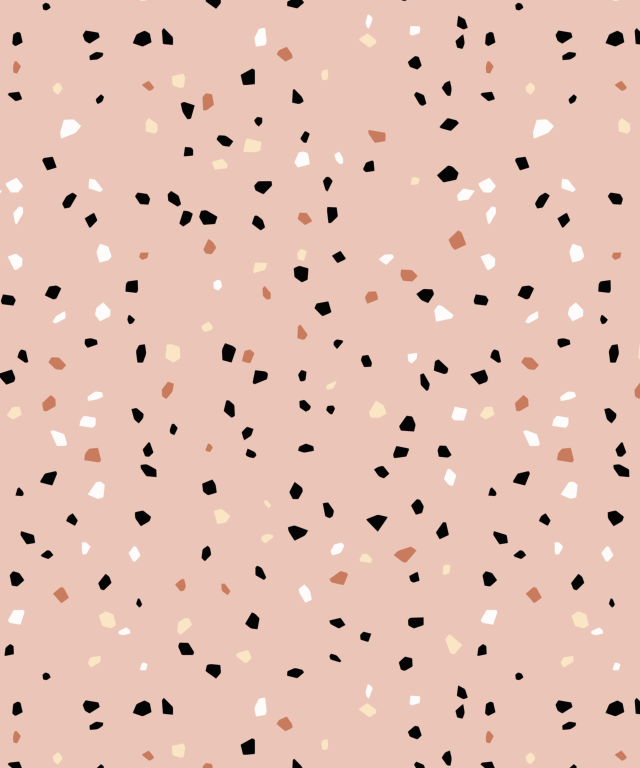
This pattern is drawn by a WebGL 1 fragment shader. Its source:

```glsl
precision highp float;
// Terrazzo: small angular stone chips scattered over a flat blush ground.

uniform vec2 u_resolution;

// Colours
const vec3 BLUSH      = vec3(0.918, 0.772, 0.722);
const vec3 BLACK      = vec3(0.020, 0.016, 0.020);
const vec3 WHITE      = vec3(0.995, 0.990, 0.985);
const vec3 TERRACOTTA = vec3(0.790, 0.485, 0.365);
const vec3 CREAM      = vec3(0.980, 0.900, 0.770);

// Cumulative shares of the chip colours; cream takes the rest
const float BLACK_UPTO      = 0.57;
const float WHITE_UPTO      = 0.74;
const float TERRACOTTA_UPTO = 0.88;

// Layout, in canvas heights
const float CELL       = 0.0513;
const vec2  REPEAT     = vec2(12.0, 17.0); // cells per repeat of the pattern
const float OCCUPANCY  = 0.86;             // share of cells that hold a chip
const float JITTER     = 0.68;             // wander inside the cell
const float STAGGER    = 0.25;             // shift of alternate columns, in cells

// Chip shape, in canvas heights
const float HALF_LENGTH = 0.0114;
const float MIN_SCALE   = 0.45;
const float MAX_SCALE   = 1.12;
const float TINT_SCALE  = 1.08;            // coloured chips are slightly larger
const float MIN_WIDTH   = 0.46;            // width relative to length
const float MAX_WIDTH   = 0.78;
const float ROUNDING    = 0.0014;
const int   SIDES       = 6;
const float TAU         = 6.2831853;

// Four random values in 0..1 from a cell and a seed
vec4 hash4(vec2 cell, float seed) {
    vec4 p = fract(vec4(cell.xyx, seed + cell.y) * vec4(0.1031, 0.1030, 0.0973, 0.1099)
                   + seed * 0.137);
    p += dot(p, p.wzxy + 33.33);
    return fract((p.xxyz + p.yzzw) * p.zywx);
}

vec2 direction(float angle) {
    return vec2(cos(angle), sin(angle));
}

// Maximum with a softened crease, which rounds the corners
float smoothMax(float a, float b, float k) {
    float h = max(k - abs(a - b), 0.0) / k;
    return max(a, b) + 0.25 * k * h * h;
}

// Irregular convex chip: half planes cut around an ellipse
float chipDistance(vec2 p, vec2 halfSize, vec2 cell) {
    float d = -1.0;
    for (int i = 0; i < SIDES; i++) {
        float side = float(i);
        vec4 rnd = hash4(cell, 7.0 + side);
        vec2 normal = direction(TAU * (side + 0.75 * (rnd.x - 0.5)) / float(SIDES));
        float reach = length(normal * halfSize) * mix(0.70, 1.08, rnd.y);
        d = smoothMax(d, dot(p, normal) - reach, ROUNDING);
    }
    return d;
}

vec3 chipColour(float pick) {
    if (pick < BLACK_UPTO) return BLACK;
    if (pick < WHITE_UPTO) return WHITE;
    if (pick < TERRACOTTA_UPTO) return TERRACOTTA;
    return CREAM;
}

void main() {
    vec2 uv = gl_FragCoord.xy / u_resolution.y;
    float edge = 0.75 / u_resolution.y;
    vec2 home = floor(uv / CELL);
    vec3 colour = BLUSH;

    // Lay the chips of the surrounding cells
    for (int y = -1; y <= 1; y++) {
        for (int x = -1; x <= 1; x++) {
            vec2 cell = home + vec2(float(x), float(y));
            vec2 id = mod(cell, REPEAT) + 1.0;
            vec4 place = hash4(id, 1.0);
            vec4 form = hash4(id, 3.0);
            if (place.z > OCCUPANCY) continue;

            // Position
            vec2 centre = cell + 0.5 + JITTER * (place.xy - 0.5);
            centre.y += STAGGER * (2.0 * mod(id.x, 2.0) - 1.0);

            // Direction and size
            vec2 axis = direction(TAU * form.x);
            vec2 offset = uv - centre * CELL;
            vec2 p = vec2(dot(offset, axis), dot(offset, vec2(-axis.y, axis.x)));
            float scale = mix(MIN_SCALE, MAX_SCALE, sqrt(form.y));
            scale *= place.w < BLACK_UPTO ? 1.0 : TINT_SCALE;
            vec2 halfSize = HALF_LENGTH * scale * vec2(1.0, mix(MIN_WIDTH, MAX_WIDTH, form.z));

            float cover = 1.0 - smoothstep(-edge, edge, chipDistance(p, halfSize, id));
            colour = mix(colour, chipColour(place.w), cover);
        }
    }
    gl_FragColor = vec4(colour, 1.0);
}
```
